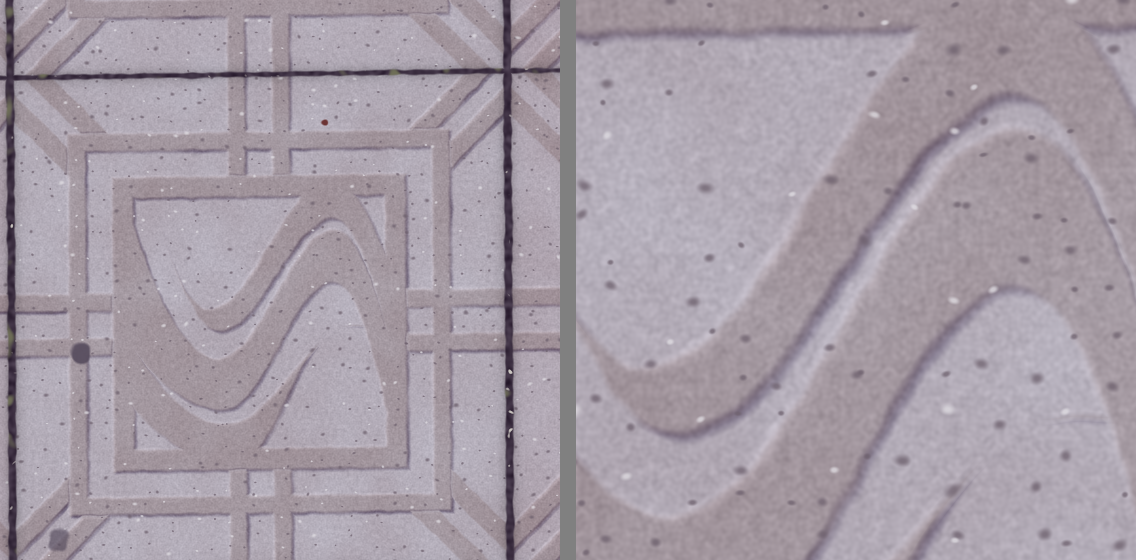
Left: the whole. Right: its middle third, enlarged.
Write a Shadertoy shader that draws this texture.

```glsl
// Worn concrete paving tiles: moulded frames, corner ribs and a central wave relief.
// Signed distances give a height field, shaded by its slope; gradient noise and
// hashed specks add the wear. Lengths are in 1/768 of the canvas, y pointing down.

vec2 hash2(vec2 p) {
    vec3 h = fract(p.xyx * vec3(0.1031, 0.1030, 0.0973));
    h += dot(h, h.yzx + 33.33);
    return fract((h.xx + h.yz) * h.zy);
}

float gradientNoise(vec2 p) {
    vec2 i = floor(p), f = p - i, u = f * f * (3.0 - 2.0 * f);
    vec4 corner;
    for (int k = 0; k < 4; k++) {
        vec2 o = vec2(k & 1, k >> 1);
        corner[k] = dot(hash2(i + o + 50.0) * 2.0 - 1.0, f - o);
    }
    vec2 row = mix(corner.xz, corner.yw, u.x);
    return mix(row.x, row.y, u.y);
}

// Signed distance to a band between two values, negative inside
float band(float x, float lo, float hi) {
    return abs(x - 0.5 * (lo + hi)) - 0.5 * (hi - lo);
}

// Curve with parabolic tails and a cosine rise from trough to peak
float curve(float x, vec2 trough, vec2 peak, vec2 tail) {
    float t = clamp((x - trough.x) / (peak.x - trough.x), 0.0, 1.0);
    float l = min(x - trough.x, 0.0), r = max(x - peak.x, 0.0);
    return mix(trough.y, peak.y, 0.5 - 0.5 * cos(3.14159 * t)) - tail.x * l * l + tail.y * r * r;
}

// Approximate distance to the curve, negative above it
float above(vec2 p, vec2 trough, vec2 peak, vec2 tail) {
    float y = curve(p.x, trough, peak, tail);
    float slope = curve(p.x + 1.0, trough, peak, tail) - y;
    return (p.y - y) / sqrt(1.0 + slope * slope);
}

// Raised parts of the central panel
float waveRelief(vec2 p) {
    float upper     = above(p, vec2(288, 425), vec2(455, 250), vec2(0.025, 0.018));
    float ribTop    = above(p, vec2(305, 457), vec2(460, 305), vec2(0.022, 0.031));
    float ribBottom = above(p, vec2(300, 493), vec2(460, 318), vec2(0.0143, 0.0266));
    float lower     = above(p, vec2(310, 565), vec2(460, 392), vec2(0.0054, 0.036));
    float lowRib    = above(p, vec2(310, 583), vec2(490, 450), vec2(0.0069, 0.0));
    float corner    = above(p, vec2(325, 640), vec2(470, 450), vec2(0.004, 0.0));
    float top = min(upper, max(-ribTop, ribBottom));
    float bottom = max(-lower, min(lowRib, -corner));
    return min(top, bottom);
}

// Height of the moulding: 0 in the grooves, 1 on the raised faces
float height(vec2 c) {
    vec2 a = abs(c);
    float m = max(a.x, a.y), n = min(a.x, a.y);
    float panel = max(m - 172.0, waveRelief(c + vec2(358, 445)));
    float groove = max(m - 202.0, -panel);
    groove = min(groove, band(m, 237.0, 262.0));
    groove = min(groove, max(band(n, 18.0, 43.0), 202.0 - m));
    groove = min(groove, max(band(m - n, 18.0, 56.0), 262.0 - m));
    return smoothstep(-2.5, 2.5, groove);
}

void mainImage(out vec4 fragColor, in vec2 fragCoord) {
    vec2 p = fragCoord / iResolution.xy * 768.0;
    p.y = 768.0 - p.y;

    // Slightly skewed tile grid
    vec2 q = p - vec2(357, 443);
    q += vec2(-0.006 * q.y, 0.014 * q.x);
    vec2 cell = floor(q / 682.0 + 0.5), c = q - 682.0 * cell;
    vec2 wobble = vec2(gradientNoise(p / 17.0), gradientNoise(p / 17.0 + 60.0));
    vec2 r = c + 2.5 * wobble;

    // Faces and grooves, with mottling and grain
    float h = height(r);
    vec3 color = mix(vec3(0.635, 0.588, 0.618), vec3(0.698, 0.670, 0.715), h);
    float blotch = gradientNoise(p / 110.0) + 0.6 * gradientNoise(p / 38.0 + 9.0);
    float grain = gradientNoise(p / 2.6) + 0.8 * gradientNoise(p / 6.0 + 31.0);
    color += blotch * vec3(0.040, 0.055, 0.060) + grain * 0.065;
    color -= length(cell) * hash2(cell + 7.0).x * vec3(0.01, 0.03, 0.03);

    // Slopes facing up and left fall into shade, the others catch light
    float slope = height(r + 2.2) - height(r - 2.2);
    float worn = 0.75 + 0.9 * gradientNoise(p / 45.0 + 17.0);
    color -= max(slope, 0.0) * worn * vec3(0.20, 0.21, 0.17);
    color += max(-slope, 0.0) * worn * 0.07;

    // Scattered pits and pale chips at two sizes
    for (int k = 0; k < 2; k++) {
        float size = 19.0 + 22.0 * float(k);
        vec2 id = floor(p / size), rnd = hash2(id + 80.0 * float(k + 1));
        vec2 kind = hash2(id + 211.0);
        vec2 d = p - (id + 0.2 + 0.6 * rnd) * size + wobble * 4.0;
        float speck = 1.0 - smoothstep(0.4, 1.8 + 2.2 * kind.y * kind.y, length(d * vec2(0.8, 1.0)));
        vec3 tint = kind.x < 0.10 ? vec3(0.88, 0.87, 0.89) : vec3(0.43, 0.38, 0.43);
        color = mix(color, tint, speck * step(kind.x, 0.42) * 0.75);
    }

    // Two dark stains and one rusty speck
    for (int k = 0; k < 2; k++) {
        float d = length(p - vec2(112, 485) - float(k) * vec2(-32, 257) + 9.0 * wobble);
        color = mix(color, vec3(0.33, 0.29, 0.36), (0.9 - 0.25 * float(k)) * (1.0 - smoothstep(12.0, 18.0, d)));
    }
    float rust = length(p - vec2(445, 167) + 4.0 * wobble);
    color = mix(color, vec3(0.42, 0.20, 0.20), 1.0 - smoothstep(3.0, 6.0, rust));

    // Uneven dark joints with grimy margins, moss and bright crumbs
    vec2 edge = 341.0 - abs(c) + wobble * vec2(3.0, 2.5);
    float seam = min(edge.x - 5.0, edge.y - 3.0);
    color *= 1.0 - 0.18 * exp(-max(seam, 0.0) / 6.0);
    vec3 dirt = vec3(0.23, 0.18, 0.25) + 0.16 * gradientNoise(p / 9.0 + 44.0);
    dirt = mix(dirt, vec3(0.43, 0.43, 0.34), smoothstep(0.22, 0.5, gradientNoise(p / 24.0 + 5.0)));
    dirt = mix(dirt, vec3(0.80, 0.78, 0.76), smoothstep(0.36, 0.5, gradientNoise(p / 11.0 + 71.0)));
    color = mix(color, dirt, 1.0 - smoothstep(-1.5, 2.0, seam));

    fragColor = vec4(clamp(color, 0.0, 1.0), 1.0);
}
```
